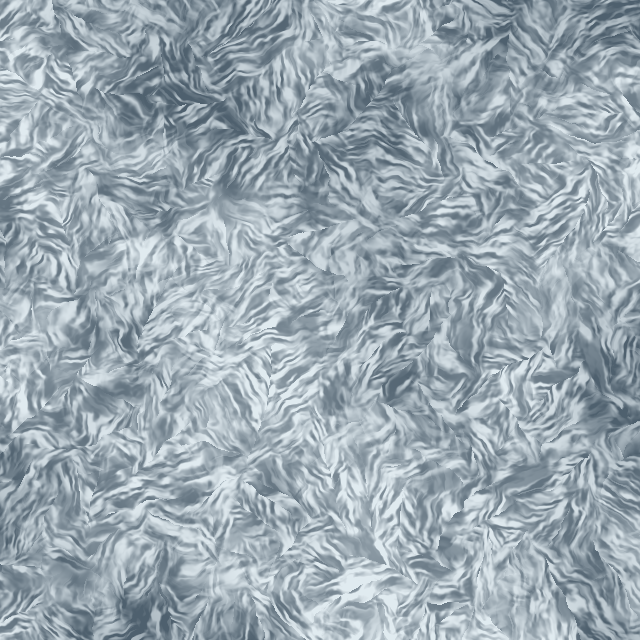
Give the GLSL for this texture, as a three.js fragment shader.

```glsl
// Window frost: overlapping feathery ice crystals in pale and slate blue.
varying vec2 vUv;

const vec3 SLATE = vec3(0.29, 0.36, 0.415);
const vec3 ICE = vec3(0.88, 0.92, 0.94);
const float TAU = 6.2831853;

float hash(vec2 p) {
  return fract(sin(dot(p, vec2(127.1, 311.7))) * 43758.5453);
}

float noise(vec2 p) {
  vec2 cell = floor(p);
  vec2 f = fract(p);
  f = f * f * (3.0 - 2.0 * f);
  float low = mix(hash(cell), hash(cell + vec2(1.0, 0.0)), f.x);
  float high = mix(hash(cell + vec2(0.0, 1.0)), hash(cell + vec2(1.0, 1.0)), f.x);
  return mix(low, high, f.y);
}

float fbm(vec2 p) {
  float sum = 0.0;
  float amplitude = 0.5;
  for (int i = 0; i < 4; i++) {
    sum += amplitude * noise(p);
    p = p * 2.03 + 17.3;
    amplitude *= 0.5;
  }
  return sum / 0.9375;
}

vec2 rotate(vec2 p, float angle) {
  float c = cos(angle);
  float s = sin(angle);
  return vec2(c * p.x + s * p.y, c * p.y - s * p.x);
}

// One crystal: barbs leaning away from a curved spine, with dark gaps.
float feather(vec2 q, float seed) {
  float bend = 5.0 * (fract(seed * 7.31) - 0.5);
  float spread = mix(0.1, 0.85, fract(seed * 13.7));
  float fineness = mix(0.65, 1.1, fract(seed * 23.9));
  q.y += bend * q.x * q.x;
  float side = step(0.0, q.y) * 9.0;
  vec2 barb = rotate(vec2(q.x, abs(q.y)), spread);
  barb.y += 0.007 * noise(q * 45.0 + seed * 31.0);
  vec2 offset = vec2(seed * 40.0 + side, seed * 70.0);

  float lines = noise(barb * vec2(48.0, 215.0) * fineness + offset);
  float crumbs = noise(barb * vec2(130.0, 240.0) + offset);
  float ridge = smoothstep(0.24, 0.78, mix(lines, crumbs, 0.3));
  float gap = smoothstep(0.32, 0.14, noise(barb * vec2(16.0, 55.0) + offset));
  float needle = smoothstep(0.72, 0.92, noise(barb * vec2(14.0, 170.0) - offset));
  return ridge * (1.0 - 0.75 * gap) + 0.3 * needle * (1.0 - ridge);
}

// A jittered grid of crystals; the nearest one dominates.
float crystals(vec2 p, float count, float layer) {
  vec2 home = floor(p * count);
  float sum = 0.0;
  float total = 0.0;
  for (int y = -1; y <= 1; y++) {
    for (int x = -1; x <= 1; x++) {
      vec2 cell = home + vec2(float(x), float(y));
      vec2 id = cell + layer * 19.0;
      float seed = hash(id + 3.7);
      vec2 center = cell + vec2(hash(id), hash(id + 8.3));
      vec2 q = rotate(p * count - center, TAU * hash(id + 5.1));
      float reach = length(q * vec2(0.75, 1.3)) + 0.3 * seed;
      float weight = exp(-20.0 * reach);
      sum += weight * feather(q / count, seed);
      total += weight;
    }
  }
  return sum / total;
}

void main() {
  // Ragged patch borders
  vec2 wander = vec2(fbm(vUv * 22.0), fbm(vUv * 22.0 + 41.0)) - 0.5;
  vec2 p = vUv + 0.025 * wander;

  // Large and small crystals, with a third growth on top
  float large = crystals(p, 7.0, 1.0);
  float small = crystals(p + 0.37, 14.0, 2.0);
  float frost = mix(large, small, smoothstep(0.42, 0.58, fbm(p * 8.0 + 5.0)));
  float cover = smoothstep(0.45, 0.65, fbm(p * 9.0 + 23.0));
  frost += 0.45 * cover * crystals(p + 0.71, 10.0, 3.0) * (1.0 - frost);

  // Broad light and dark drifts, then soft white haze
  float drift = fbm(p * 5.0 + 61.0) - 0.5;
  float tone = 0.14 + 0.76 * frost + 0.75 * drift;
  float haze = smoothstep(0.55, 0.8, fbm(p * 12.0 + 83.0));
  tone = mix(tone, 0.6 + 0.35 * frost, 0.6 * haze);

  gl_FragColor = vec4(mix(SLATE, ICE, clamp(tone, 0.03, 1.0)), 1.0);
}
```
